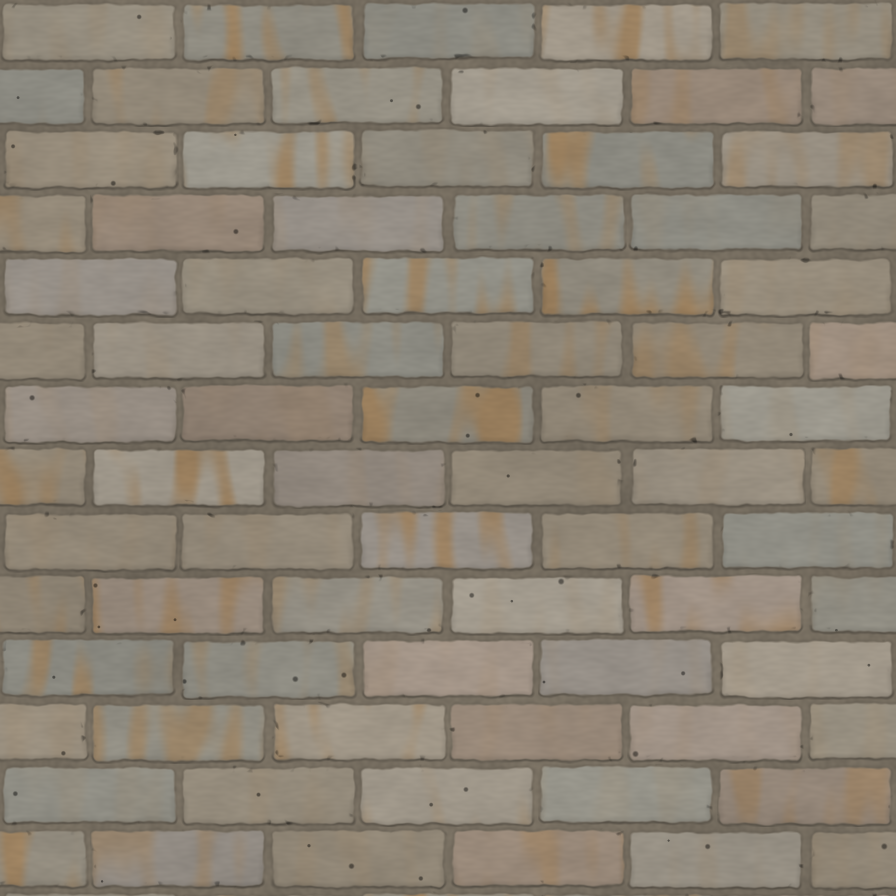
This texture is drawn by a WebGL 1 fragment shader. Its source:

```glsl
precision highp float;
// Weathered running-bond wall of pale bricks, 5 across and 14 courses down.
// Each brick is a wobbly rounded box with a hashed tint; gradient noise adds
// ochre banding, grain, chipped edges and grimy recessed mortar.

uniform vec2 u_resolution;

#define COLUMNS 5.0
#define COURSES 14.08
#define JOINT 0.0095
#define CORNER 0.0045
#define WOBBLE 0.0028
#define SOFTNESS 0.0016
#define STAINED_SHARE 0.42
#define COOL vec3(0.555, 0.550, 0.515)
#define WARM vec3(0.568, 0.528, 0.465)
#define PALE vec3(0.625, 0.592, 0.540)
#define OCHRE vec3(0.610, 0.485, 0.335)
#define MORTAR vec3(0.455, 0.422, 0.370)

vec3 hash3(vec2 p) {
  vec3 q = fract(p.xyx * vec3(0.1031, 0.1030, 0.0973) + 0.137);
  q += dot(q, q.yxz + 33.33);
  return fract((q.xxy + q.yzz) * q.zyx);
}

float cornerSlope(vec2 corner, vec2 offset) {
  float angle = 6.28318 * hash3(corner).x;
  return dot(vec2(cos(angle), sin(angle)), offset);
}

float gradientNoise(vec2 p) {
  vec2 i = floor(p), f = p - i;
  vec2 u = f * f * f * (f * (f * 6.0 - 15.0) + 10.0);
  vec2 e = vec2(1.0, 0.0);
  float low = mix(cornerSlope(i, f), cornerSlope(i + e, f - e), u.x);
  float high = mix(cornerSlope(i + e.yx, f - e.yx),
                   cornerSlope(i + e.xx, f - e.xx), u.x);
  return mix(low, high, u.y);
}

float roundedBox(vec2 p, vec2 halfSize, float radius) {
  vec2 q = abs(p) - halfSize + radius;
  return length(max(q, 0.0)) + min(max(q.x, q.y), 0.0) - radius;
}

// Sparse round pits, at most one in each cell of a coarse grid.
float pits(vec2 uv) {
  vec2 q = uv * 22.0;
  vec3 h = hash3(floor(q) + 71.0);
  float radius = mix(0.03, 0.075, h.z);
  float dist = length(fract(q) - mix(vec2(0.2), vec2(0.8), h.xy));
  float present = step(0.9, hash3(floor(q) + 153.0).x);
  return present * (1.0 - smoothstep(radius * 0.4, radius * 1.3, dist));
}

vec3 brickColor(vec2 uv, vec2 id) {
  vec3 tint = hash3(id + 9.0);
  vec3 kind = hash3(id + 47.0);
  vec3 color = mix(WARM, COOL, smoothstep(0.25, 0.75, tint.x));
  color = mix(color, PALE, 0.85 * smoothstep(0.72, 1.0, tint.y));
  color += vec3(0.012, -0.008, -0.003) * step(0.75, kind.y);
  color *= 0.965 + 0.07 * tint.z;

  // Upright ochre bands, strong on some bricks and faint on the rest.
  float band = gradientNoise(vec2(uv.x * 32.0, uv.y * 7.0) + id * 7.3);
  float strength = mix(0.12, 0.35 + 0.5 * kind.z, step(kind.x, STAINED_SHARE));
  color = mix(color, OCHRE, strength * smoothstep(-0.05, 0.4, band));

  // Cloudy patches and fine horizontal grain.
  color *= 1.0 + 0.055 * gradientNoise(uv * vec2(20.0, 38.0) + id);
  color *= 1.0 + 0.040 * gradientNoise(uv * vec2(65.0, 210.0));
  return color;
}

void main() {
  vec2 uv = gl_FragCoord.xy / u_resolution;

  // Running bond: every second course shifts by half a brick.
  vec2 grid = vec2(uv.x * COLUMNS, (1.0 - uv.y) * COURSES);
  grid.x += 0.5 * mod(floor(grid.y), 2.0);
  vec2 id = floor(grid);
  vec2 cell = 1.0 / vec2(COLUMNS, COURSES);
  vec2 p = (fract(grid) - 0.5) * cell * vec2(1.0, -1.0);

  // Uneven laying, size and outline of each brick.
  vec3 jitter = hash3(id + 23.0);
  p -= (jitter.xy - 0.5) * vec2(0.0035, 0.0025);
  p += WOBBLE * vec2(gradientNoise(uv * 38.0), gradientNoise(uv * 38.0 + 19.0));
  float chip = gradientNoise(uv * 105.0);
  vec2 halfSize = 0.5 * (cell - JOINT) - 0.001 * jitter.z;
  float dist = roundedBox(p, halfSize, CORNER) + 0.0012 * chip;
  float blur = max(SOFTNESS, 0.75 / min(u_resolution.x, u_resolution.y));
  float brickMask = 1.0 - smoothstep(-blur, blur, dist);

  // Mortar, with a broken shadow under the lower edge of each brick.
  float grime = gradientNoise(uv * 24.0 + 5.0);
  vec3 mortar = MORTAR * (1.0 + 0.10 * grime + 0.07 * gradientNoise(uv * 150.0));
  float under = smoothstep(0.7, 1.0, -p.y / halfSize.y);
  float rim = 1.0 - smoothstep(0.0, 0.0032, abs(dist - 0.0012));
  mortar *= 1.0 - rim * (0.05 + under * (0.15 + 0.25 * grime));

  // Brick faces: lit upper edge, dim lower edge, and pits.
  vec3 face = brickColor(uv, id);
  float edge = smoothstep(-0.007, 0.0, dist);
  face *= 1.0 + edge * (0.035 * sign(p.y) * smoothstep(0.0, 0.01, abs(p.y)) - 0.035);
  face *= 1.0 - 0.45 * pits(uv);
  vec3 color = mix(mortar, face, brickMask);

  // Dark chips gather along some joints; broad soiling covers the wall.
  float nearEdge = 1.0 - smoothstep(0.001, 0.005, abs(dist));
  color *= 1.0 - 0.4 * nearEdge * smoothstep(0.2, 0.5, chip) * smoothstep(0.1, 0.4, grime);
  color *= 1.0 + 0.07 * gradientNoise(uv * 3.0 + 2.0);
  gl_FragColor = vec4(color, 1.0);
}
```
